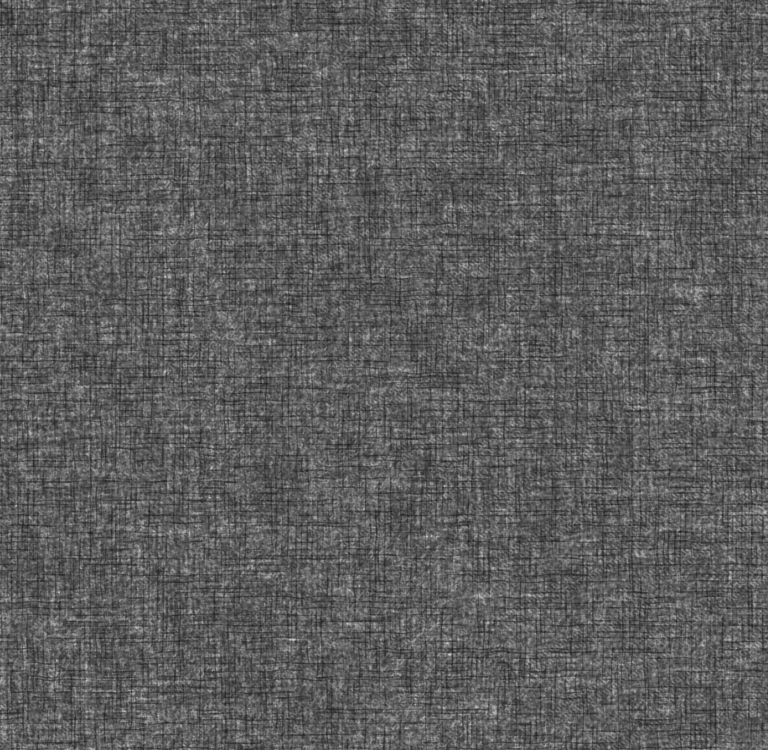
This texture is drawn by a Shadertoy shader. Its source:

```glsl
float hash(vec2 p) {
    return fract(sin(dot(p, vec2(127.1, 311.7))) * 43758.5453);
}

float noise(vec2 p) {
    vec2 cell = floor(p);
    vec2 f = fract(p);
    f = f * f * (3.0 - 2.0 * f);
    float low = mix(hash(cell), hash(cell + vec2(1.0, 0.0)), f.x);
    float high = mix(hash(cell + vec2(0.0, 1.0)), hash(cell + vec2(1.0, 1.0)), f.x);
    return mix(low, high, f.y);
}

// Noise centred on zero, stretched by a separate frequency per axis
float signedNoise(vec2 p, vec2 frequency, float seed) {
    return noise(p * frequency + seed) - 0.5;
}

// Soft fibres running along x, in two thicknesses
float fibres(vec2 p, float seed) {
    float fine = signedNoise(p, vec2(42.0, 330.0), seed);
    float coarse = signedNoise(p, vec2(20.0, 190.0), seed + 31.0);
    return 0.8 * fine + 0.45 * coarse;
}

// Thin broken grooves running along x, one per lane
float grooves(vec2 p, float lanes, float seed, float pixel) {
    p.y += 0.003 * signedNoise(p, vec2(45.0, 30.0), seed);
    float lane = floor(p.y * lanes);
    float centre = 0.22 + 0.56 * hash(vec2(lane, seed));
    float dist = abs(fract(p.y * lanes) - centre) / lanes;
    float line = 1.0 - smoothstep(0.0002, 0.0002 + max(0.0015, 0.8 * pixel), dist);
    float along = noise(vec2(p.x * 34.0 + hash(vec2(seed, lane)) * 90.0, lane));
    return line * smoothstep(0.2, 0.85, along);
}

// Sparse short pale threads running along x
float slubs(vec2 p, float seed) {
    float streak = noise(p * vec2(28.0, 190.0) + seed);
    float patchiness = noise(p * vec2(11.0, 35.0) + seed + 7.0);
    return smoothstep(0.66, 0.98, streak) * smoothstep(0.35, 0.8, patchiness);
}

// Crisp speckled grain, turned off the axes to avoid lattice beats
float grain(vec2 p) {
    vec2 q = mat2(0.8, 0.6, -0.6, 0.8) * p;
    float fine = signedNoise(q, vec2(460.0), 3.0);
    float medium = signedNoise(q.yx, vec2(270.0), 57.0);
    return 0.75 * fine + 0.55 * medium;
}

// Broad uneven tone, mostly faint bands in both directions
float unevenness(vec2 p) {
    float cloud = signedNoise(p, vec2(3.0), 11.0);
    float rows = signedNoise(p, vec2(4.0, 32.0), 23.0);
    float columns = signedNoise(p, vec2(34.0, 3.0), 41.0);
    return 0.25 * cloud + 0.4 * rows + 0.55 * columns;
}

void mainImage(out vec4 fragColor, in vec2 fragCoord) {
    const float clothGrey = 0.388;
    float pixel = 1.0 / iResolution.y;
    vec2 p = fragCoord * pixel;
    vec2 turned = p.yx;

    // Woven relief, as a logarithmic change in brightness
    float relief = 0.36 * (fibres(p, 5.0) + fibres(turned, 83.0));
    relief += 0.8 * grain(p);
    relief += 0.12 * unevenness(p);

    // Pale threads and dark grooves
    relief += 0.24 * slubs(p, 19.0) + 0.16 * slubs(turned, 67.0);
    relief -= 0.38 * grooves(p, 136.0, 2.0, pixel);
    relief -= 0.34 * grooves(turned, 145.0, 9.0, pixel);

    float tone = clothGrey * exp(relief);
    fragColor = vec4(vec3(clamp(tone, 0.12, 0.78)), 1.0);
}
```
